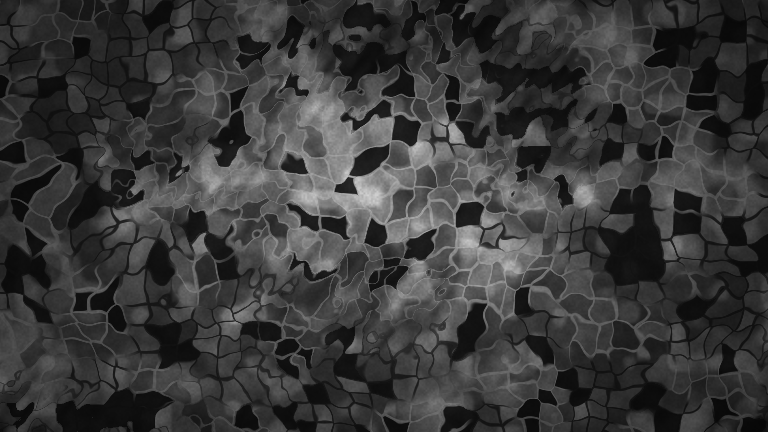
A WebGL 2 fragment shader for this texture:

```glsl
#version 300 es
precision highp float;
// Grey underwater mosaic: wavering tiles, pale and dark joints, soft light patches, vignette.

uniform vec2 u_resolution;
out vec4 outColor;

const float TILES = 19.5;        // tiles per canvas height
const float JITTER = 0.42;       // irregularity of tile centres
const float WARP_WIDE = 0.85;    // slow bending of the rows
const float WARP_FINE = 0.30;    // wobble of the tile edges
const float JOINT = 0.045;       // half width of a joint, in tiles
const float DARK_SHARE = 0.17;   // share of nearly black tiles
const float DARK_TONE = 0.085;
const vec2 TILE_TONE = vec2(0.19, 0.40);
const float JOINT_PALE = 0.56;
const float JOINT_DARK = 0.10;
const float GLOW = 0.30;         // strength of the light patches
const float GRAIN = 0.07;
const vec2 STREAK_DIR = vec2(0.62, 0.78);

float hash(vec2 p) {
    vec3 q = fract(vec3(p.xyx) * 0.1031);
    q += dot(q, q.yzx + 33.33);
    return fract((q.x + q.y) * q.z);
}

vec2 hash2(vec2 p) {
    return vec2(hash(p + 17.3), hash(p + 71.9));
}

float noise(vec2 p) {
    vec2 i = floor(p), f = fract(p);
    f = f * f * (3.0 - 2.0 * f);
    return mix(mix(hash(i), hash(i + vec2(1, 0)), f.x),
               mix(hash(i + vec2(0, 1)), hash(i + vec2(1, 1)), f.x), f.y);
}

float fbm(vec2 p) {
    float sum = 0.0, amp = 0.5;
    for (int i = 0; i < 4; i++) {
        sum += amp * noise(p);
        p = mat2(1.6, 1.2, -1.2, 1.6) * p + 5.7;
        amp *= 0.5;
    }
    return sum / 0.9375;
}

vec2 wobble(vec2 p) {
    return vec2(noise(p + 40.0), noise(p + 90.0)) * 2.0 - 1.0;
}

vec2 tileCentre(vec2 cell) {
    return cell + 0.5 + JITTER * (hash2(cell) - 0.5);
}

// Returns the id of the nearest tile (xy) and the distance to its border (z).
vec3 mosaic(vec2 p) {
    vec2 base = floor(p), id = base, nearest = vec2(0.0);
    float best = 1e3, border = 1e3;
    for (int y = -1; y <= 1; y++)
    for (int x = -1; x <= 1; x++) {
        vec2 cell = base + vec2(x, y);
        vec2 d = tileCentre(cell) - p;
        if (dot(d, d) < best) { best = dot(d, d); id = cell; nearest = d; }
    }
    for (int y = -2; y <= 2; y++)
    for (int x = -2; x <= 2; x++) {
        vec2 cell = id + vec2(x, y);
        if (cell == id) continue;
        vec2 d = tileCentre(cell) - p;
        border = min(border, dot(0.5 * (d + nearest), normalize(d - nearest)));
    }
    return vec3(id, border);
}

void main() {
    vec2 uv = gl_FragCoord.xy / u_resolution.y;
    vec2 centred = gl_FragCoord.xy / u_resolution - 0.5;
    vec2 p = uv * TILES;
    float pixel = TILES / u_resolution.y;

    // Refraction: broad bends, edge wobble, and a few torn, streaky areas
    float torn = smoothstep(0.52, 0.72, noise(uv * 3.2 + 8.0));
    torn = max(torn, 1.0 - smoothstep(0.10, 0.28, length(uv - vec2(0.74, 0.87))));
    vec2 along = vec2(dot(p, STREAK_DIR), dot(p, vec2(STREAK_DIR.y, -STREAK_DIR.x)));
    float streak = noise(along * vec2(0.65, 3.0));
    vec2 bent = p + WARP_WIDE * wobble(p * 0.33) + WARP_FINE * wobble(p * 1.5);
    bent += torn * (0.45 * wobble(p * 1.9 + 20.0) + STREAK_DIR * (streak - 0.5) * 1.1);

    // Tile faces
    vec3 tile = mosaic(bent);
    float tone = mix(TILE_TONE.x, TILE_TONE.y, hash(tile.xy + 3.1));
    float isDark = step(hash(tile.xy + 57.0), DARK_SHARE);
    tone = mix(tone, DARK_TONE, isDark);
    tone *= 0.78 + 0.44 * fbm(p * 1.8);
    tone *= 1.0 + torn * (streak - 0.5) * 0.7;

    // Soft light patches, weak on dark tiles
    float patches = smoothstep(0.50, 0.78, fbm(p * 0.36 + 11.0));
    float flecks = smoothstep(0.58, 0.82, noise(p * 0.95 + 31.0));
    float glow = patches * 0.75 + flecks * 0.55;
    tone += GLOW * glow * (1.0 - 0.85 * isDark);

    // Joints: pale where lit, dark elsewhere, varying in width
    float width = JOINT * (0.5 + 1.2 * noise(p * 0.9 + 63.0));
    float joint = 1.0 - smoothstep(width - 0.5 * pixel, width + 0.9 * pixel, tile.z);
    float lit = smoothstep(0.34, 0.56, noise(p * 0.45 + 77.0)
              + 0.25 * (1.0 - 2.6 * length(centred)));
    float jointTone = mix(JOINT_DARK, JOINT_PALE + 0.12 * glow, lit);
    tone = mix(tone, jointTone, joint * mix(0.85, 0.45, torn));

    // Fine grain and vignette
    tone *= 1.0 + GRAIN * 2.0 * (noise(uv * 230.0) - 0.5);
    float falloff = dot(centred * vec2(1.0, 0.85), centred * vec2(1.0, 0.85));
    tone *= mix(0.32, 1.06, exp(-falloff * 5.5));
    outColor = vec4(vec3(clamp(tone, 0.0, 1.0)), 1.0);
}
```
